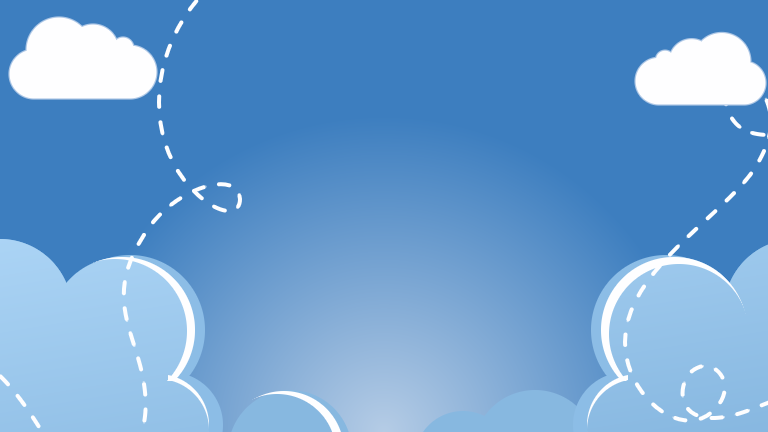
This background is drawn by a WebGL 2 fragment shader. Its source:

```glsl
#version 300 es
precision highp float;
// A blue sky with a pale glow rising from the bottom, banks of round clouds
// and dashed flight trails. Clouds are unions of circles and boxes; trails are
// cubic curves walked in short steps, with dashes laid out along arc length.

uniform vec2 u_resolution;
out vec4 outColor;

const float SCENE_HEIGHT = 432.0;
const vec3 SKY = vec3(0.24, 0.495, 0.75);
const vec3 GLOW = vec3(0.71, 0.80, 0.90);
const vec3 CLOUD_LIGHT = vec3(0.67, 0.83, 0.96);
const vec3 CLOUD_DEEP = vec3(0.53, 0.72, 0.88);
const vec3 CLOUD_RIM = vec3(0.55, 0.74, 0.90);
const vec3 OUTLINE = vec3(0.68, 0.78, 0.90);
const vec3 WHITE = vec3(0.995, 0.995, 1.0);

float circle(vec2 p, vec3 c) {  // c holds centre and radius
  return length(p - c.xy) - c.z;
}

float box(vec2 p, vec2 low, vec2 high) {
  vec2 q = abs(p - 0.5 * (low + high)) - 0.5 * (high - low);
  return length(max(q, 0.0)) + min(max(q.x, q.y), 0.0);
}

float crescent(vec2 p, vec3 outer, vec3 inner) {
  return max(circle(p, outer), -circle(p, inner));
}

vec3 paint(vec3 base, vec3 ink, float d, float pixel) {
  return mix(base, ink, clamp(0.5 - d / pixel, 0.0, 1.0));
}

// Small white cloud with a flat base
float puff(vec2 p) {
  float d = box(p, vec2(34, 60), vec2(130, 99));
  d = min(d, min(circle(p, vec3(34, 74, 25)), circle(p, vec3(130, 72, 27))));
  d = min(d, min(circle(p, vec3(59, 50, 33)), circle(p, vec3(93, 50, 26))));
  return min(d, circle(p, vec3(123, 48, 11)));
}

vec3 paintPuff(vec3 col, float d, float pixel) {
  col = paint(col, OUTLINE, d - 0.6, pixel);
  return paint(col, WHITE, d + 0.6, pixel);
}

// Large corner bank: rim, lit body, then white crescents
vec3 paintBank(vec3 col, vec2 p, vec3 body, vec3 inner, float pixel) {
  vec3 upper = vec3(122, 330, 73);
  vec3 lower = vec3(158, 425, 51);
  float fill = min(circle(p, vec3(0, 311, 72)), box(p, vec2(-90, 330), vec2(165, 500)));
  float rim = min(circle(p, vec3(130, 330, 75)), circle(p, vec3(170, 425, 53)));
  float lit = min(circle(p, upper), circle(p, lower));
  col = paint(col, CLOUD_RIM, min(fill, rim), pixel);
  col = paint(col, body, min(fill, lit), pixel);
  float high = max(crescent(p, upper, inner), p.y - 381.0);
  float low = max(crescent(p, lower, vec3(158, 430, 51)), 168.0 - p.x);
  return paint(col, WHITE, min(high, low), pixel);
}

// Distance to a dashed cubic; travel carries arc length to the next curve
float trail(vec2 p, vec2 a, vec2 b, vec2 c, vec2 d, inout float travel) {
  const int STEPS = 20;
  const float PERIOD = 26.0;
  const float HALF_DASH = 5.2;
  float best = 1e4;
  vec2 from = a;
  for (int i = 1; i <= STEPS; i++) {
    float t = float(i) / float(STEPS);
    float s = 1.0 - t;
    vec2 to = s * s * s * a + 3.0 * s * t * (s * b + t * c) + t * t * t * d;
    vec2 span = to - from;
    float len = length(span);
    float h = clamp(dot(p - from, span) / (len * len), 0.0, 1.0);
    float along = abs(fract((travel + h * len) / PERIOD) - 0.5) * PERIOD;
    float gap = max(along - HALF_DASH, 0.0);
    best = min(best, length(vec2(gap, length(p - from - h * span))));
    travel += len;
    from = to;
  }
  return best - 2.0;
}

float leftTrails(vec2 p) {
  float s = 5.0;
  float d = trail(p, vec2(198, -1), vec2(146, 60), vec2(146, 148), vec2(198, 195), s);
  d = min(d, trail(p, vec2(198, 195), vec2(220, 215), vec2(240, 216), vec2(240, 199), s));
  d = min(d, trail(p, vec2(240, 199), vec2(238, 170), vec2(180, 186), vec2(150, 226), s));
  d = min(d, trail(p, vec2(150, 226), vec2(106, 288), vec2(128, 320), vec2(140, 365), s));
  d = min(d, trail(p, vec2(140, 365), vec2(148, 395), vec2(147, 420), vec2(140, 436), s));
  s = 4.0;
  return min(d, trail(p, vec2(-2, 374), vec2(15, 390), vec2(30, 412), vec2(44, 435), s));
}

float rightTrails(vec2 p) {
  float s = -8.0;
  float d = trail(p, vec2(726, 104), vec2(732, 128), vec2(748, 135), vec2(770, 135), s);
  s = 6.0;
  d = min(d, trail(p, vec2(766, 99), vec2(775, 120), vec2(772, 140), vec2(755, 168), s));
  d = min(d, trail(p, vec2(755, 168), vec2(724, 216), vec2(625, 270), vec2(625, 342), s));
  d = min(d, trail(p, vec2(625, 342), vec2(625, 395), vec2(680, 440), vec2(712, 412), s));
  d = min(d, trail(p, vec2(712, 412), vec2(740, 387), vec2(716, 358), vec2(697, 368), s));
  d = min(d, trail(p, vec2(697, 368), vec2(678, 376), vec2(672, 420), vec2(715, 418), s));
  return min(d, trail(p, vec2(715, 418), vec2(735, 417), vec2(752, 409), vec2(770, 402), s));
}

void main() {
  // Scene units, measured downward from the top edge
  float pixel = SCENE_HEIGHT / u_resolution.y;
  vec2 p = vec2(gl_FragCoord.x, u_resolution.y - gl_FragCoord.y) * pixel;
  vec3 col = mix(GLOW, SKY, min(length(p - vec2(384, 432)) / 315.0, 1.0));

  // Low clouds along the bottom edge
  float low = min(circle(p, vec3(535, 452, 62)), circle(p, vec3(463, 459.6, 48.6)));
  col = paint(col, CLOUD_DEEP, min(low, circle(p, vec3(290, 452, 62))), pixel);
  col = paint(col, WHITE, crescent(p, vec3(284, 451, 60), vec3(277, 453, 59)), pixel);

  // Corner banks, the right one mirrored
  float shade = (p.y - 240.0) / 320.0 + p.x / 1920.0;
  vec3 body = mix(CLOUD_LIGHT, CLOUD_DEEP, clamp(shade, 0.0, 1.0));
  col = paintBank(col, p, body, vec3(115, 331, 72), pixel);
  col = paintBank(col, vec2(796.0 - p.x, p.y), body, vec3(117, 334, 70), pixel);

  // Dashed trails, then the white clouds above them
  col = paint(col, WHITE, min(leftTrails(p), rightTrails(p)), pixel);
  col = paintPuff(col, puff(p), pixel);
  float scale = 0.885;
  vec2 mirrored = vec2(9, 99) + vec2(766.0 - p.x, p.y - 105.0) / scale;
  col = paintPuff(col, puff(mirrored) * scale, pixel);
  outColor = vec4(col, 1.0);
}
```
